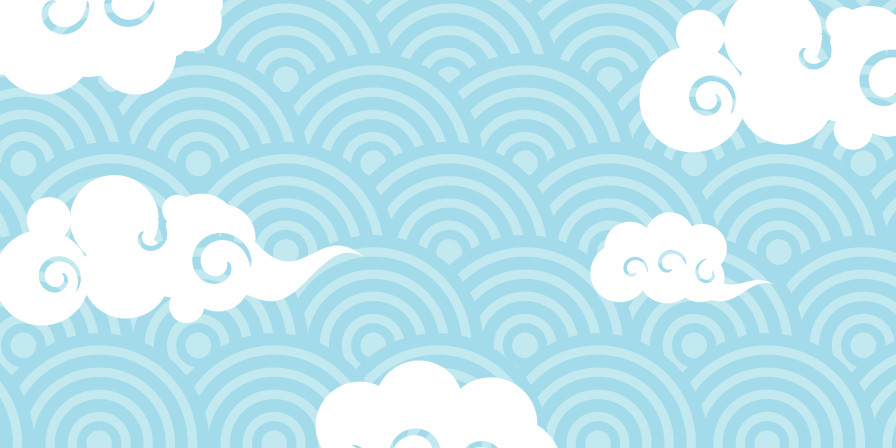
Reproduce this pattern procedurally as a Shadertoy shader.

```glsl
// Soft white curled clouds drifting over rows of overlapping ringed wave fans.
// Fans are layered discs with repeated rings; clouds are unions of discs and
// tapered tails, with spiral curls cut out so that the waves show through.

#define CANVAS vec2(768.0, 384.0)  // design grid stretched over the canvas
#define FAN_RADIUS 94.5
#define RING_PITCH 19.0
#define RING_HALF_WIDTH 4.0
#define DOT_RADIUS 11.0
#define CURL_WIDTH 2.6
#define WAVE_BLUE vec3(0.64, 0.86, 0.92)
#define RING_BLUE vec3(0.76, 0.91, 0.94)
#define CLOUD_WHITE vec3(1.0)

const float TAU = 6.2831853;

float cover(float d, float px) { return clamp(0.5 - d / px, 0.0, 1.0); }

float disc(vec2 p, float x, float y, float r) { return length(p - vec2(x, y)) - r; }

// Spiral stroke shrinking inward; turn = 1 runs clockwise, -1 the other way
float curl(vec2 p, vec2 center, float radius, float start, float sweep, float turn) {
    vec2 q = p - center;
    float angle = mod(turn * atan(q.y, q.x) - start, TAU);
    float d = 1e3;
    for (int winding = 0; winding < 2; winding++) {
        float s = (angle + TAU * float(winding)) / sweep;
        if (s < 1.0) {
            float halfWidth = CURL_WIDTH * sqrt(4.0 * s * (1.0 - s)) * radius / 20.0;
            d = min(d, abs(length(q) - radius * mix(1.0, 0.3, s)) - halfWidth);
        }
    }
    return d;
}

// Wavy wisp that thins out to the right
float tail(vec2 p, vec2 origin, float len, float sway, float girth) {
    float t = (p.x - origin.x) / len;
    float u = clamp(t, 0.0, 1.0);
    float middle = origin.y + sway * sin(TAU * (u - 0.115) / 0.98);
    float halfWidth = girth * (1.0 - u) * (1.0 - 0.4 * u);
    float d = (abs(p.y - middle) - halfWidth) * 0.8;
    return max(d, max(-t, t - 1.0) * len);
}

float longCloud(vec2 p) {
    float d = min(disc(p, 36.0, 238.0, 41.0), disc(p, 42.0, 188.0, 19.0));
    d = min(d, min(disc(p, 98.0, 188.0, 38.0), disc(p, 108.0, 235.0, 38.0)));
    d = min(d, min(disc(p, 173.0, 197.0, 31.0), disc(p, 190.0, 204.0, 29.0)));
    d = min(d, min(disc(p, 160.0, 262.0, 15.0), disc(p, 187.0, 240.0, 27.0)));
    d = min(d, min(disc(p, 152.0, 180.0, 13.0), disc(p, 148.0, 230.0, 25.0)));
    d = min(d, tail(p, vec2(200.0, 227.0), 111.0, 13.0, 31.0));
    float cut = curl(p, vec2(49.0, 238.0), 20.0, -0.6, 7.6, -1.0);
    cut = min(cut, curl(p, vec2(127.0, 202.0), 17.0, -1.1, 5.0, 1.0));
    cut = min(cut, curl(p, vec2(187.0, 226.0), 28.0, -0.1, 6.6, -1.0));
    return max(d, -cut);
}

float smallCloud(vec2 p) {
    float d = min(disc(p, 531.0, 234.0, 25.0), disc(p, 540.0, 212.0, 22.0));
    d = min(d, min(disc(p, 574.0, 203.0, 21.0), disc(p, 602.0, 213.0, 21.0)));
    d = min(d, min(disc(p, 572.0, 234.0, 26.0), disc(p, 600.0, 238.0, 21.0)));
    d = min(d, tail(p, vec2(600.0, 246.0), 63.0, 4.5, 13.0));
    float cut = curl(p, vec2(543.0, 231.0), 12.0, -0.2, 5.6, -1.0);
    cut = min(cut, curl(p, vec2(574.0, 227.0), 14.0, 0.0, 5.2, -1.0));
    cut = min(cut, curl(p, vec2(607.0, 234.0), 12.0, -4.6, 5.0, -1.0));
    return max(d, -cut);
}

float cornerCloud(vec2 p) {
    float d = min(disc(p, 38.0, 38.0, 43.0), disc(p, 116.0, 46.0, 35.0));
    d = min(d, min(disc(p, 2.0, 26.0, 38.0), disc(p, 75.0, 20.0, 46.0)));
    d = min(d, min(disc(p, 164.0, 18.0, 26.0), disc(p, 130.0, 5.0, 48.0)));
    d = min(d, disc(p, 172.0, 2.0, 19.0));
    float cut = curl(p, vec2(51.0, 8.0), 25.0, -0.3, 4.6, 1.0);
    cut = min(cut, curl(p, vec2(106.0, 0.0), 26.0, 0.0, 4.4, 1.0));
    return max(d, -cut);
}

// Fans painted from the far row to the near one, and right to left
vec3 waves(vec2 p, float px) {
    vec3 color = WAVE_BLUE;
    for (int row = -1; row <= 4; row++) {
        float k = float(row);
        float y = 68.0 + 70.0 * k + 2.0 * k * k;
        float stagger = mod(k, 2.0) * 0.5;
        for (int column = 6; column >= -1; column--) {
            float i = float(column) + 0.5 - stagger;
            float x = 20.0 + 145.0 * i + 5.0 * min(i, 2.0) - 15.0 * clamp(i - 2.0, 0.0, 1.0);
            x -= 10.0 * step(4.0, k);
            float r = distance(p, vec2(x, y));
            float ring = abs(mod(r - RING_HALF_WIDTH + 0.5 * RING_PITCH, RING_PITCH)
                             - 0.5 * RING_PITCH) - RING_HALF_WIDTH;
            float light = cover(min(ring, r - DOT_RADIUS), px);
            vec3 fan = mix(WAVE_BLUE, RING_BLUE, light);
            color = mix(color, fan, cover(r - FAN_RADIUS, px));
        }
    }
    return color;
}

void mainImage(out vec4 fragColor, in vec2 fragCoord) {
    vec2 uv = fragCoord / iResolution.xy;
    vec2 p = vec2(uv.x, 1.0 - uv.y) * CANVAS;  // y runs downward here
    float px = CANVAS.y / iResolution.y;

    // Two cloud shapes are reused at a larger scale, one of them mirrored
    float clouds = min(longCloud(p), smallCloud(p));
    clouds = min(clouds, cornerCloud(p));
    clouds = min(clouds, 1.11 * longCloud(vec2(48.0, 238.0) + (p - vec2(607.0, 85.0)) / 1.11));
    vec2 mirrored = (p - vec2(361.0, 309.0)) * vec2(-1.0, 1.0) / 1.81;
    clouds = min(clouds, 1.81 * smallCloud(vec2(573.0, 182.0) + mirrored));

    fragColor = vec4(mix(waves(p, px), CLOUD_WHITE, cover(clouds, px)), 1.0);
}
```
